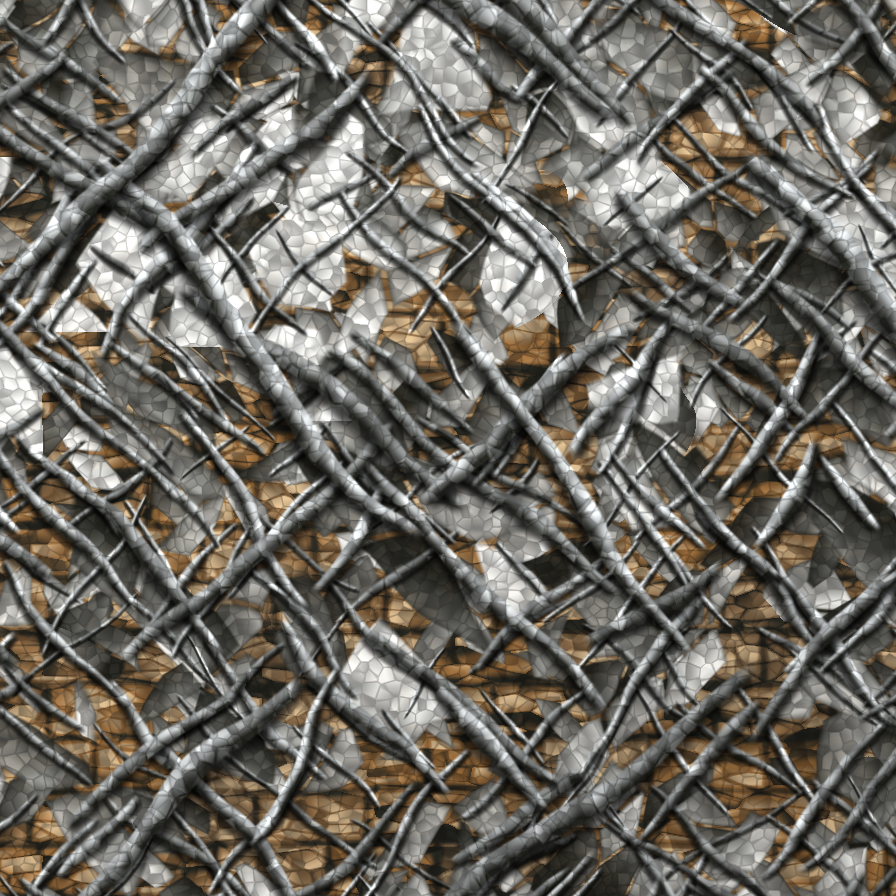
Give the GLSL for this texture, as a Shadertoy shader.

```glsl
// Tangled pale diagonal struts over grey rubble and a worn brown brick wall
#define BRICK_ROWS 17.0
#define BRICK_COLUMNS 8.0
#define RUBBLE_DENSITY 0.36
#define STRUT_LAYERS 5
#define STRUT_WIDTH 0.0125
#define WARP_AMOUNT 0.011
#define GRAIN_SCALE 75.0
#define INK vec3(0.13, 0.13, 0.11)
#define CHALK vec3(0.91, 0.91, 0.90)
#define BROWN vec3(0.44, 0.35, 0.25)
#define TAN vec3(0.70, 0.60, 0.46)
#define OCHRE vec3(0.58, 0.38, 0.17)

struct Cell { vec2 offset; float edge; vec2 id; };

vec2 hash2(vec2 p) {
    vec3 q = fract(p.xyx * vec3(0.1031, 0.1030, 0.0973));
    q += dot(q, q.yzx + 33.33);
    return fract((q.xx + q.yz) * q.zy);
}

mat2 rotation(float a) { return mat2(cos(a), sin(a), -sin(a), cos(a)); }

// Layered sines, used to bend the geometry
vec2 wobble(vec2 p) {
    vec2 sum = vec2(0.0);
    float gain = 1.0;
    for (int i = 0; i < 4; i++) {
        p = rotation(0.9) * p * 1.8 + 1.7;
        sum += gain * sin(p.yx + 1.3 * sin(p));
        gain *= 0.6;
    }
    return sum * 0.5;
}

// Cellular noise: vector to nearest point, distance to border, cell id
Cell cells(vec2 p) {
    vec2 base = floor(p);
    float near = 9.0, next = 9.0;
    Cell c = Cell(vec2(0.0), 0.0, vec2(0.0));
    for (int y = -1; y <= 1; y++)
    for (int x = -1; x <= 1; x++) {
        vec2 g = base + vec2(x, y);
        vec2 d = p - g - hash2(g);
        float len = length(d);
        if (len < near) {
            next = near;
            near = len;
            c.offset = d;
            c.id = hash2(g + 57.0);
        } else next = min(next, len);
    }
    c.edge = next - near;
    return c;
}

// Tilted facet tone with dark borders
float facet(Cell c) {
    vec2 tilt = cos(6.28 * c.id.y + vec2(0.0, 1.57));
    float tone = 0.08 + 0.85 * c.id.x + 0.55 * dot(c.offset, tilt);
    return clamp(tone * mix(0.35, 1.0, smoothstep(0.0, 0.25, c.edge)), 0.0, 1.0);
}

vec3 greyTone(float t) { return mix(INK, CHALK, clamp(t, 0.0, 1.0)); }

vec3 brickWall(vec2 p) {
    vec2 g = p * vec2(BRICK_COLUMNS, BRICK_ROWS);
    float row = floor(g.y);
    g.x += 0.5 * mod(row, 2.0) + 0.3 * hash2(vec2(row, 3.0)).x;
    vec2 id = hash2(floor(g) + 11.0);
    vec2 border = (0.5 - abs(fract(g) - 0.5)) / vec2(BRICK_COLUMNS, BRICK_ROWS);
    float body = smoothstep(0.001, 0.009, min(border.x, border.y));
    float streak = facet(cells(p * vec2(24.0, 62.0)));
    float tone = (0.3 * id.x + 0.95 * streak) * mix(0.3, 1.0, body);
    vec3 warm = mix(BROWN, OCHRE, 0.65 * id.y);
    vec3 col = mix(INK, warm, smoothstep(0.05, 0.45, tone));
    return mix(col, TAN, smoothstep(0.45, 0.95, tone));
}

// Bent tapering bars, lit from above, with a shadow below
void addStruts(inout vec3 col, vec2 p, float scale, float halfWidth, float seed) {
    float blur = 0.0012 + 0.7 / iResolution.y;
    float streak = facet(cells(rotation(0.78) * p * 48.0));
    for (int y = -1; y <= 1; y++)
    for (int x = -1; x <= 1; x++) {
        vec2 cell = floor(p * scale) + vec2(x, y);
        vec2 spot = hash2(cell + seed);
        vec2 turn = hash2(cell + seed + 71.0);
        vec2 size = hash2(cell + seed + 137.0);
        float angle = (turn.x < 0.5 ? -1.0 : 1.0) * mix(0.58, 1.0, turn.y);
        vec2 dir = vec2(cos(angle), sin(angle));
        vec2 d = p * scale - cell - 0.2 - 0.6 * spot;
        float along = dot(d, dir);
        float across = dot(d, vec2(-dir.y, dir.x)) + 0.035 * sin(along * 4.0 + 6.28 * spot.x);
        across /= scale;
        float reach = mix(0.4, 0.95, size.x);
        float width = halfWidth * mix(0.55, 1.2, size.y) * (1.0 - 0.5 * abs(along) / reach);
        float span = 1.0 - smoothstep(reach - 0.08, reach, abs(along));
        float side = across / max(width, 0.001);
        float shadow = span * (1.0 - smoothstep(0.0, 1.5, abs(side + 1.1)));
        float cover = span * (1.0 - smoothstep(-blur, blur, abs(across) - width));
        float light = smoothstep(-0.9, 0.6, side) * mix(0.4, 0.9, turn.y);
        float tone = 0.08 + light + 0.4 * (streak - 0.45);
        col *= 1.0 - 0.65 * shadow;
        col = mix(col, greyTone(tone) * vec3(0.98, 1.0, 1.02), cover);
    }
}

void mainImage(out vec4 fragColor, in vec2 fragCoord) {
    vec2 p = fragCoord / iResolution.y;
    vec2 q = p + WARP_AMOUNT * wobble(p * 6.0);
    vec3 col = brickWall(p + 0.4 * (q - p));

    // Grey slivers in alternating diagonal directions
    float density = RUBBLE_DENSITY + 0.12 * wobble(p * 2.0).x + 0.12 * (p.y - 0.5);
    for (int i = 0; i < 3; i++) {
        float turn = (i == 1 ? -0.85 : 0.75);
        float scale = 26.0 - 7.0 * float(i);
        Cell c = cells(rotation(turn) * q * scale * vec2(0.65, 1.3) + 19.0 * float(i));
        float cover = step(c.id.y, density) * smoothstep(0.02, 0.12, c.edge);
        col = mix(col, greyTone(0.9 * facet(c)), 0.92 * cover);
    }

    // Chalky patches, mostly in a band across the upper left
    Cell patchCell = cells(q * vec2(9.0, 8.0) + 4.0);
    float band = exp(-30.0 * pow(p.y - 0.7, 2.0)) * (1.0 - smoothstep(0.5, 1.0, p.x));
    float chalk = step(patchCell.id.x, 0.07 + 0.45 * band) * smoothstep(0.12, 0.2, patchCell.edge);
    col = mix(col, greyTone(0.9 + 0.25 * patchCell.offset.y), 0.93 * chalk);

    // Struts from thin and many to long and broad
    for (int i = 0; i < STRUT_LAYERS; i++) {
        float rank = float(i) / float(STRUT_LAYERS - 1);
        addStruts(col, q, mix(9.5, 2.8, rank), STRUT_WIDTH * mix(0.35, 1.0, rank), 23.0 * float(i) + 5.0);
    }

    // Painterly grain and darker lower right
    col *= 0.78 + 0.5 * facet(cells(q * GRAIN_SCALE));
    col *= mix(0.85, 1.05, smoothstep(-0.6, 0.6, p.y - 0.5 * p.x));
    fragColor = vec4(clamp(col, 0.0, 1.0), 1.0);
}
```
